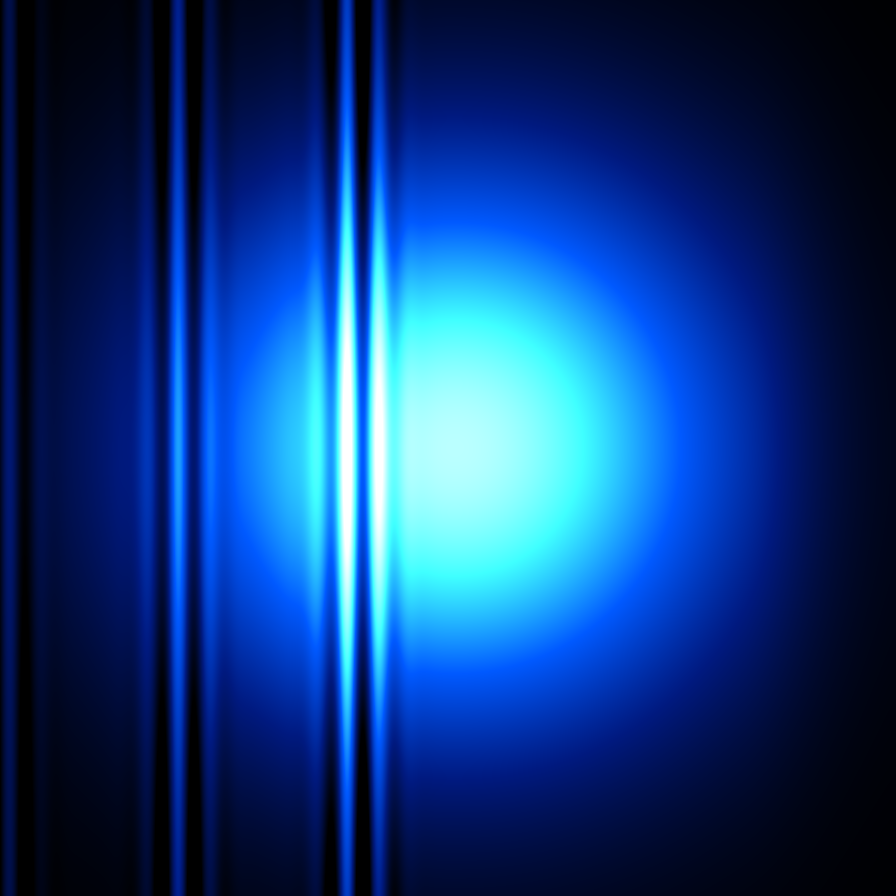
Give the GLSL for this background, as a three.js fragment shader.

```glsl
// A soft round glow crossed by three groups of fine vertical ripples.
// A Gaussian glow and wave packets add up to one brightness value,
// which a black-blue-cyan-white ramp turns into colour.
#define GLOW_CENTER vec2(0.508, 0.5)
#define GLOW_PEAK 0.91
#define GLOW_SPREAD 0.106
#define EDGE_FADE 0.45
#define PACKET_START 0.005
#define PACKET_STEP 0.1966
#define PACKET_WIDTH 0.034
#define PACKET_GAIN 0.14
#define PACKET_GROWTH 0.10
#define RIPPLE_PERIOD 0.0376
#define RIPPLE_PHASE 0.3867

varying vec2 vUv;

const float TAU = 6.28318;
const vec3 NAVY = vec3(0.0, 0.10, 0.50);
const vec3 AZURE = vec3(0.0, 0.35, 1.0);
const vec3 CYAN = vec3(0.25, 1.0, 1.0);
const vec3 WHITE = vec3(1.0);

// Round glow, dimmed a little toward the right edge
float glow(vec2 p) {
  vec2 d = p - GLOW_CENTER;
  float fade = 1.0 - EDGE_FADE * smoothstep(0.83, 1.0, p.x);
  return GLOW_PEAK * exp(-dot(d, d) / GLOW_SPREAD) * fade;
}

// One shared wave seen through three Gaussian windows
float ripples(float x) {
  float envelope = 0.0;
  for (int i = 0; i < 3; i++) {
    float n = float(i);
    float d = (x - PACKET_START - PACKET_STEP * n) / PACKET_WIDTH;
    envelope += (PACKET_GAIN + PACKET_GROWTH * n) * exp(-d * d);
  }
  return envelope * cos(TAU * (x - RIPPLE_PHASE) / RIPPLE_PERIOD);
}

// Piecewise linear ramp with four equal spans
vec3 ramp(float level) {
  float t = 4.0 * clamp(level, 0.0, 1.0);
  vec3 color = NAVY * min(t, 1.0);
  color = mix(color, AZURE, clamp(t - 1.0, 0.0, 1.0));
  color = mix(color, CYAN, clamp(t - 2.0, 0.0, 1.0));
  return mix(color, WHITE, clamp(t - 3.0, 0.0, 1.0));
}

void main() {
  gl_FragColor = vec4(ramp(glow(vUv) + ripples(vUv.x)), 1.0);
}
```
